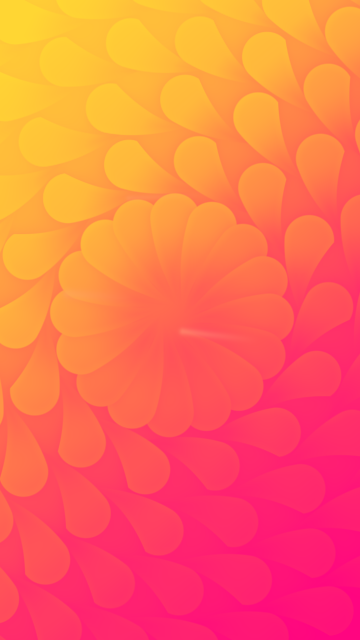
Write a Shadertoy shader that draws this background.

```glsl
const float TAU = 6.2831853;
const vec2 CENTRE = vec2(0.478, 0.902);   // in canvas widths, for a 9:16 frame
const float FRAME_HEIGHT = 1.7778;
const int RINGS = 6;
const float COUNTS[RINGS] = float[](16.0, 14.0, 18.0, 25.0, 30.0, 34.0);
const float PHASES[RINGS] = float[](1.54, 1.40, 1.51, 1.47, 1.43, 1.50);
const float FIRST_RADIUS = 0.27;
const float RING_STEP = 0.165;
const float HEAD_SIZE = 0.069;
const float TAIL_ARC = 0.225;
const float TAIL_DROP = 0.075;
const float TAPER = 1.15;
const float BEND = 0.07;
const float HEAD_TONE = -0.045;           // negative is warmer and lighter
const float TAIL_TONE = 0.055;
const float SHADOW = 0.035;
const float SHADOW_WIDTH = 0.018;
const vec2 GRADIENT = vec2(0.32, 0.68);
const vec3 GLINT_COLOUR = vec3(1.0, 0.66, 0.50);

const int STOPS = 7;
const float STOP_AT[STOPS] = float[](0.0, 0.25, 0.345, 0.45, 0.56, 0.70, 1.0);
const vec3 STOP_COLOUR[STOPS] = vec3[](
    vec3(1.0, 0.84, 0.20), vec3(1.0, 0.72, 0.235), vec3(1.0, 0.61, 0.265),
    vec3(1.0, 0.475, 0.295), vec3(1.0, 0.335, 0.34), vec3(1.0, 0.19, 0.41),
    vec3(1.0, 0.02, 0.50));

vec3 sunsetRamp(float t) {
    vec3 colour = STOP_COLOUR[0];
    for (int i = 1; i < STOPS; i++) {
        float f = clamp((t - STOP_AT[i - 1]) / (STOP_AT[i] - STOP_AT[i - 1]), 0.0, 1.0);
        colour = mix(colour, STOP_COLOUR[i], f);
    }
    return colour;
}

vec2 polar(float radius, float angle) {
    return radius * vec2(cos(angle), sin(angle));
}

// Bent teardrop: x is the distance, y runs from 0 at the tail to 1 at the head
vec2 teardrop(vec2 p, vec2 tail, vec2 head, float size) {
    vec2 axis = head - tail;
    float h = clamp(dot(p - tail, axis) / dot(axis, axis), 0.0, 1.0);
    vec2 side = normalize(vec2(-axis.y, axis.x));
    vec2 spine = tail + axis * h + side * BEND * h * (1.0 - h);
    return vec2(length(p - spine) - size * pow(h, TAPER), h);
}

// Lay one ring of petals over the tone beneath it
float layRing(vec2 p, int ring, float tone, float pixel) {
    float count = COUNTS[ring];
    float spacing = TAU / count;
    float radius = FIRST_RADIUS + RING_STEP * float(ring);
    bool rosette = ring == 0;
    float tailRadius = rosette ? 0.03 : radius - TAIL_DROP;
    float tailTurn = rosette ? 0.9 : TAIL_ARC / radius;
    float nearest = round((atan(p.y, p.x) - PHASES[ring]) / spacing);

    for (int k = 4; k >= -3; k--) {
        float id = nearest + float(k);
        float angle = PHASES[ring] + id * spacing;
        vec2 petal = teardrop(p, polar(tailRadius, angle - tailTurn),
                              polar(radius, angle), HEAD_SIZE);
        float variation = 0.012 * sin(mod(id, count) * 2.4 + float(ring));
        float rim = 0.018 * smoothstep(-0.025, 0.0, petal.x);
        float fill = mix(TAIL_TONE, HEAD_TONE, smoothstep(0.1, 1.0, petal.y)) + variation - rim;
        float shade = SHADOW * exp(-max(petal.x, 0.0) / SHADOW_WIDTH) * petal.y;
        float cover = smoothstep(pixel, -pixel, petal.x);
        tone = mix(min(tone + shade, 0.085), fill, cover);
    }
    return tone;
}

// Thin soft streak of light between two points
float glint(vec2 p, vec2 a, vec2 b, float width) {
    vec2 ab = b - a;
    float h = clamp(dot(p - a, ab) / dot(ab, ab), 0.0, 1.0);
    float d = length(p - a - ab * h);
    return (1.0 - h) * exp(-d * d / (width * width));
}

void mainImage(out vec4 fragColor, in vec2 fragCoord) {
    vec2 uv = fragCoord / iResolution.xy;
    vec2 p = uv * vec2(1.0, FRAME_HEIGHT) - CENTRE;
    float pixel = 1.0 / iResolution.x;

    // Petals, from the outermost ring inwards
    float tone = 0.03;
    for (int ring = RINGS - 1; ring >= 0; ring--) {
        tone = layRing(p, ring, tone, pixel);
    }
    tone = mix(0.02, tone, smoothstep(0.0, 0.12, length(p)));

    // Diagonal gradient, shifted by the petal tone
    float t = dot(vec2(uv.x, 1.0 - uv.y), GRADIENT);
    vec3 colour = sunsetRamp(t + tone);

    // Faint streaks near the rosette
    float light = glint(p, vec2(0.03, -0.045), vec2(0.24, -0.07), 0.010)
                + 0.6 * glint(p, vec2(-0.29, 0.06), vec2(-0.10, 0.045), 0.014)
                + 0.5 * glint(p, vec2(-0.12, 0.325), vec2(0.10, 0.335), 0.008);
    fragColor = vec4(mix(colour, GLINT_COLOUR, 0.4 * light), 1.0);
}
```
